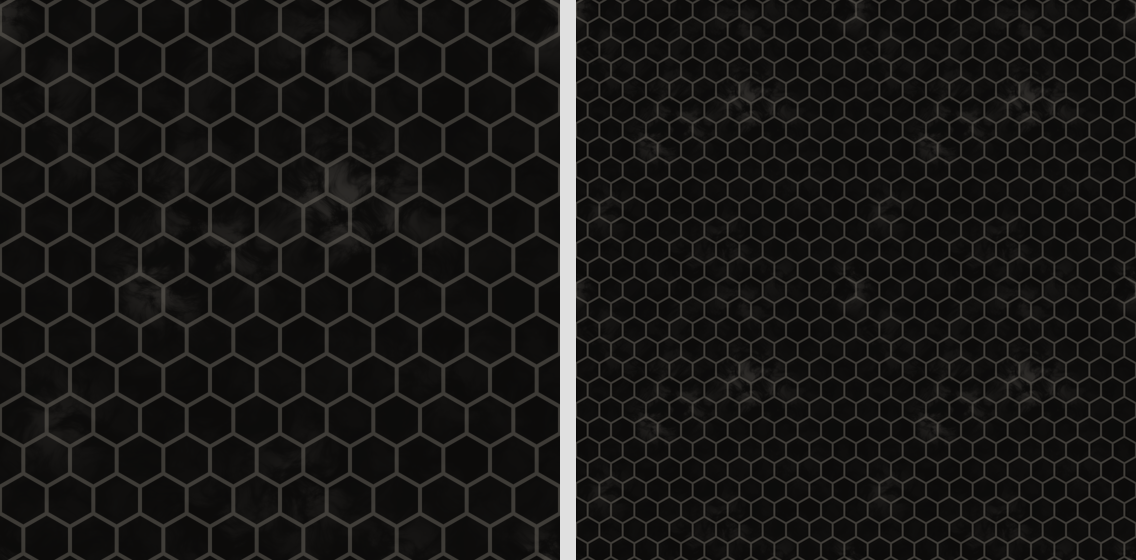
Left: one tile. Right: repeated 2 by 2.
A WebGL 1 fragment shader for this pattern:

```glsl
precision highp float;

uniform vec2 u_resolution;

vec2 hash2(vec2 p) {
  return fract(sin(vec2(dot(p, vec2(127.1, 311.7)), dot(p, vec2(269.5, 183.3)))) * 43758.55);
}

// Distance to the nearest scattered point; wraps after "period" cells
float cellular(vec2 uv, float period) {
  vec2 p = uv * period;
  vec2 cell = floor(p);
  float nearest = 2.0;
  for (int y = -1; y <= 1; y++) {
    for (int x = -1; x <= 1; x++) {
      vec2 c = cell + vec2(float(x), float(y));
      nearest = min(nearest, length(c + hash2(mod(c, period) + period) - p));
    }
  }
  return nearest;
}

// Octaves of cellular noise, bent by whole-period sines
float grain(vec2 uv) {
  vec2 bend = sin(6.28318 * (uv.yx * vec2(5.0, 4.0) + uv * vec2(3.0, 6.0)));
  bend += 0.5 * sin(6.28318 * (uv.yx * vec2(13.0, 11.0) - uv * vec2(9.0, 7.0)));
  uv += 0.012 * bend;
  float sum = 0.0;
  float amplitude = 0.5;
  float period = 11.0;
  for (int i = 0; i < 5; i++) {
    sum += amplitude * (1.0 - cellular(uv, period));
    amplitude *= 0.6;
    period *= 2.0;
  }
  return sum / 1.153;
}

// Soft scattered patches of random strength and size
float scuffPatches(vec2 uv) {
  vec2 p = uv * 5.0;
  vec2 cell = floor(p);
  float sum = 0.0;
  for (int y = -1; y <= 1; y++) {
    for (int x = -1; x <= 1; x++) {
      vec2 c = cell + vec2(float(x), float(y));
      vec2 id = mod(c, 5.0);
      vec2 random = hash2(id + 31.0);
      float reach = length(c + hash2(id + 7.0) - p) / mix(0.45, 0.9, random.y);
      sum += pow(random.x, 3.0) * smoothstep(1.0, 0.0, reach);
    }
  }
  return sum;
}

float hexRadius(vec2 p) {
  p = abs(p);
  return max(p.x, dot(p, vec2(0.5, 0.866025)));
}

void main() {
  vec2 uv = gl_FragCoord.xy / u_resolution;

  // Honeycomb: 12 cells across, 14 staggered rows
  vec2 pitch = vec2(1.0, 1.7320508);
  vec2 p = uv * vec2(12.0, 7.0) * pitch - vec2(0.0, 0.25 * pitch.y);
  vec2 evenRow = mod(p + 0.5 * pitch, pitch) - 0.5 * pitch;
  vec2 oddRow = mod(p, pitch) - 0.5 * pitch;
  vec2 local = dot(evenRow, evenRow) < dot(oddRow, oddRow) ? evenRow : oddRow;
  vec2 id = floor(mod(2.0 * (p - local) / pitch + 0.5, vec2(24.0, 14.0)));

  // Grout line between neighbouring cells
  float edge = 0.5 - hexRadius(local);
  float soft = max(0.014, 9.0 / u_resolution.x);
  float line = 1.0 - smoothstep(0.043 - soft, 0.043 + soft, edge);

  // Wear: faint mottling everywhere, brighter flecks inside the patches
  float texture = grain(uv);
  float mottle = smoothstep(0.4, 0.8, texture);
  float fleck = smoothstep(0.48, 0.76, texture);
  float scuff = scuffPatches(uv) * (0.025 * mottle + 0.085 * fleck);

  vec3 tile = vec3(0.047, 0.044, 0.041) + 0.004 * (hash2(id).x - 0.5);
  vec3 grout = vec3(0.24, 0.23, 0.212) + 0.02 * (texture - 0.55);
  vec3 color = mix(tile, grout, line);
  color += vec3(1.0, 0.96, 0.91) * (0.012 * mottle + scuff) * mix(1.0, 0.45, line);
  gl_FragColor = vec4(color, 1.0);
}
```
